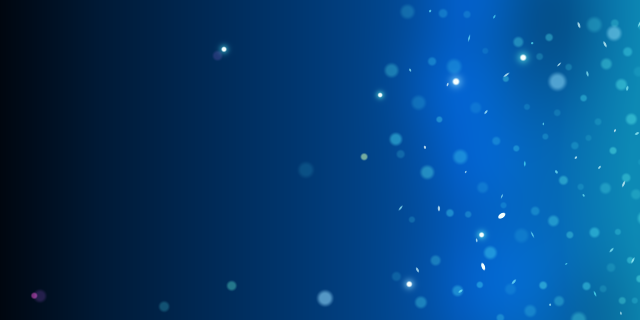
This background is drawn by a Shadertoy shader. Its source:

```glsl
// Drifting light motes on a deep blue field that runs from black to teal.
// A ramp of colour stops and wide soft glows form the field; hashed loops
// scatter soft discs and tilted glints ever denser toward the right side.

const vec3 NIGHT = vec3(0.0, 0.025, 0.06);
const vec3 NAVY  = vec3(0.0, 0.10, 0.21);
const vec3 COBALT = vec3(0.0, 0.21, 0.43);
const vec3 AZURE = vec3(0.01, 0.32, 0.64);
const vec3 OCEAN = vec3(0.02, 0.41, 0.69);
const vec3 TEAL  = vec3(0.05, 0.54, 0.71);

const vec3 AQUA = vec3(0.25, 0.75, 0.82);
const vec3 MINT = vec3(0.35, 0.88, 0.72);
const vec3 PALE = vec3(0.55, 0.78, 0.95);
const vec3 LIME = vec3(0.65, 0.80, 0.30);
const vec3 VIOLET = vec3(0.50, 0.25, 0.70);
const vec3 MAGENTA = vec3(0.85, 0.25, 0.75);
const vec3 WHITE = vec3(0.95, 1.0, 1.0);

float ramp(float a, float b, float x) {
    return clamp((x - a) / (b - a), 0.0, 1.0);
}

vec3 hash3(float n) {
    vec3 q = fract(vec3(n) * vec3(0.1031, 0.1030, 0.0973));
    q += dot(q, q.yzx + 33.33);
    return fract((q.xxy + q.yzz) * q.zyx);
}

float glow(vec2 p, vec2 centre, vec2 size) {
    vec2 d = (p - centre) / size;
    return exp(-dot(d, d));
}

vec3 screenLight(vec3 base, vec3 light, float amount) {
    return base + (1.0 - base) * light * amount;
}

// Soft-edged disc; the edge never gets thinner than a pixel.
float disc(vec2 p, vec2 centre, float radius, float softness) {
    float edge = max(radius * softness, 1.0 / iResolution.y);
    return 1.0 - smoothstep(radius - edge, radius + edge, length(p - centre));
}

// Tilted ellipse with long and short radii in size.
float glint(vec2 p, vec2 centre, vec2 size, float angle) {
    vec2 d = p - centre;
    float c = cos(angle), s = sin(angle);
    d = vec2(c * d.x + s * d.y, c * d.y - s * d.x);
    float edge = 1.0 / (iResolution.y * size.y);
    return 1.0 - smoothstep(1.0 - 0.5 * edge, 1.0 + 0.6 * edge, length(d / size));
}

// Small bright core inside a coloured halo.
vec3 spark(vec3 col, vec2 p, vec2 centre, float radius, vec3 tint) {
    col = screenLight(col, tint, 0.55 * glow(p, centre, vec2(radius * 1.7)));
    return screenLight(col, WHITE, disc(p, centre, radius * 0.8, 0.45));
}

vec3 mote(vec3 col, vec2 p, vec2 centre, float radius, vec3 tint, float amount) {
    return screenLight(col, tint, amount * disc(p, centre, radius, 0.4));
}

vec3 field(vec2 p) {
    float x = p.x + 0.05 * (glow(p, vec2(2.0, 0.45), vec2(0.5, 0.35)) - 0.4);
    vec3 col = mix(NIGHT, NAVY, ramp(0.0, 0.31, p.x));
    col = mix(col, COBALT, ramp(0.31, 0.91, p.x));
    col = mix(col, AZURE, ramp(0.91, 1.43, p.x));
    col = mix(col, OCEAN, ramp(1.43, 1.78, x));
    col = mix(col, TEAL, ramp(1.76, 2.0, x));
    col += vec3(0.0, 0.06, 0.15) * glow(p, vec2(1.43, 0.74), vec2(0.17));
    col += vec3(0.0, 0.05, 0.14) * glow(p, vec2(1.50, 0.50), vec2(0.18));
    col += vec3(0.0, 0.06, 0.16) * glow(p, vec2(1.56, 0.12), vec2(0.22));
    col += vec3(0.0, 0.05, 0.14) * glow(p, vec2(1.47, 1.02), vec2(0.16));
    col *= 1.0 - 0.2 * glow(p, vec2(1.73, 0.94), vec2(0.16, 0.25));
    return col * (1.0 - 0.12 * glow(p, vec2(1.86, 0.0), vec2(0.16, 0.2)));
}

// Evenly spread, jittered position for particle i of count.
vec2 scatterPoint(float i, float count, vec3 h, float reach) {
    float along = (i + h.x) / count;
    return vec2(2.02 - reach * pow(along, 1.4), fract(i * 0.618034 + 0.12 * h.y));
}

void mainImage(out vec4 fragColor, in vec2 fragCoord) {
    vec2 p = fragCoord / iResolution.y;
    p.x *= 2.0 * iResolution.y / iResolution.x;
    vec3 col = field(p);

    // Soft out-of-focus discs
    for (float i = 0.0; i < 75.0; i++) {
        vec3 h = hash3(i + 17.0), k = hash3(i + 211.0);
        vec3 tint = mix(AQUA, MINT, k.x);
        float radius = mix(0.009, 0.023, h.z * h.z);
        col = mote(col, p, scatterPoint(i, 75.0, h, 0.8), radius, tint, mix(0.12, 0.45, k.y));
    }
    // Sharp tilted glints
    for (float i = 0.0; i < 42.0; i++) {
        vec3 h = hash3(i + 401.0), k = hash3(i + 613.0);
        vec2 size = vec2(mix(0.003, 0.009, h.z), mix(0.0018, 0.0035, k.x));
        float light = glint(p, scatterPoint(i, 42.0, h, 0.78), size, 0.5 + 1.6 * k.y);
        col = screenLight(col, mix(AQUA, WHITE, k.z), 0.75 * light);
    }

    // Lone lights in the dark half
    col = mote(col, p, vec2(0.68, 0.826), 0.014, VIOLET, 0.25);
    col = spark(col, p, vec2(0.70, 0.846), 0.009, AQUA);
    col = mote(col, p, vec2(0.125, 0.075), 0.018, VIOLET, 0.28);
    col = mote(col, p, vec2(0.107, 0.076), 0.009, MAGENTA, 0.55);
    col = mote(col, p, vec2(0.513, 0.042), 0.015, AQUA, 0.28);
    col = mote(col, p, vec2(0.724, 0.107), 0.014, MINT, 0.4);
    col = mote(col, p, vec2(0.956, 0.469), 0.022, AQUA, 0.16);
    col = mote(col, p, vec2(1.016, 0.068), 0.022, PALE, 0.6);
    col = mote(col, p, vec2(1.138, 0.510), 0.010, LIME, 0.7);

    // Brightest lights of the swarm
    col = mote(col, p, vec2(1.237, 0.565), 0.018, AQUA, 0.5);
    col = mote(col, p, vec2(1.742, 0.745), 0.025, PALE, 0.55);
    col = mote(col, p, vec2(1.919, 0.896), 0.021, PALE, 0.5);
    col = spark(col, p, vec2(1.188, 0.703), 0.008, MINT);
    col = spark(col, p, vec2(1.425, 0.745), 0.012, PALE);
    col = spark(col, p, vec2(1.635, 0.820), 0.011, MINT);
    col = spark(col, p, vec2(1.505, 0.266), 0.009, MINT);
    col = spark(col, p, vec2(1.279, 0.112), 0.010, PALE);
    col = screenLight(col, WHITE, glint(p, vec2(1.568, 0.326), vec2(0.012, 0.007), 0.6));
    col = screenLight(col, WHITE, glint(p, vec2(1.510, 0.167), vec2(0.011, 0.005), 1.9));

    fragColor = vec4(clamp(col, 0.0, 1.0), 1.0);
}
```
